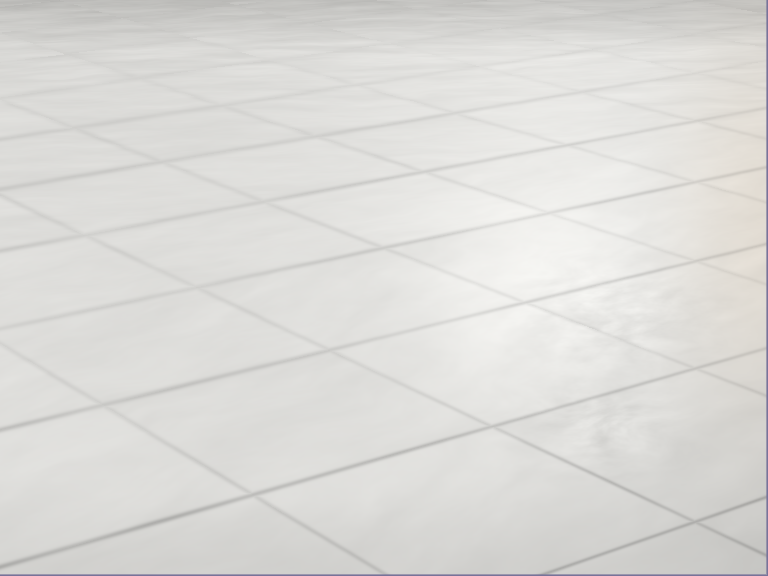
A WebGL 2 fragment shader for this texture:

```glsl
#version 300 es
precision highp float;
// A pale stone tile floor seen in perspective, with soft grout and a window glow.
// A projective map turns the canvas into tile units; fract repeats the joints,
// and value noise, turned and offset for each tile, gives veins and worn patches.

uniform vec2 u_resolution;
out vec4 outColor;

const vec3 STONE = vec3(0.868, 0.866, 0.855);
const vec3 WARM_TINT = vec3(1.0, 0.975, 0.945);
const vec3 EDGE_COLOR = vec3(0.47, 0.45, 0.60);
const float HORIZON = 1.599;

float hash(vec2 p) {
  return fract(sin(dot(p, vec2(127.1, 311.7))) * 43758.5453);
}

float noise(vec2 p) {
  vec2 cell = floor(p);
  vec2 f = fract(p);
  f = f * f * (3.0 - 2.0 * f);
  float low = mix(hash(cell), hash(cell + vec2(1.0, 0.0)), f.x);
  float high = mix(hash(cell + vec2(0.0, 1.0)), hash(cell + 1.0), f.x);
  return mix(low, high, f.y);
}

// Layered noise centred on zero; the grain keeps its direction in all layers
float fbm(vec2 p) {
  float sum = 0.0;
  float gain = 0.5;
  for (int i = 0; i < 4; i++) {
    sum += gain * (noise(p) - 0.5);
    p = p * 2.03 + 7.7;
    gain *= 0.5;
  }
  return sum;
}

vec2 rotate(vec2 p, float angle) {
  float c = cos(angle);
  float s = sin(angle);
  return vec2(c * p.x - s * p.y, s * p.x + c * p.y);
}

// Canvas position to floor position, one unit per tile
vec2 floorCoord(vec2 p) {
  float depth = HORIZON - p.y;
  float row = (8.958 - 1.615 * p.x) / depth - 4.657;
  float column = 2.183 * (p.x + 1.9965) / depth - 3.646;
  return vec2(row, column);
}

// Blurred joint at whole values of coord, its spread given in canvas units
float joint(float coord, float spread) {
  float slope = length(vec2(dFdx(coord), dFdy(coord))) * u_resolution.y;
  float d = abs(fract(coord + 0.5) - 0.5) / slope;
  float width = max(spread, 0.8 / u_resolution.y);
  return exp(-d * d / (width * width));
}

// Elliptical soft spot
float spot(vec2 p, vec2 center, vec2 radius) {
  vec2 q = (p - center) / radius;
  return exp(-dot(q, q));
}

// Broad light over the floor
float lighting(vec2 p) {
  float light = 0.0;
  light += 0.060 * spot(p, vec2(0.97, 0.63), vec2(0.34, 0.32));
  light += 0.030 * spot(p, vec2(0.94, 0.55), vec2(0.14, 0.10));
  light += 0.030 * spot(p, vec2(0.85, 0.41), vec2(0.12, 0.10));
  light -= 0.13 * smoothstep(0.89, 1.03, p.y);
  light -= 0.015 * smoothstep(0.65, 0.95, p.y) * smoothstep(0.6, 0.0, p.x);
  light -= 0.045 * smoothstep(0.18, 0.0, p.y);
  light -= 0.055 * spot(p, vec2(1.38, 0.12), vec2(0.28, 0.26));
  return light;
}

// Veins, mottled wear and a small tone shift for each tile
float stoneVariation(vec2 tile, vec2 p) {
  vec2 id = floor(tile);
  float turn = mix(0.4, -0.5, smoothstep(2.0, 5.0, id.x));
  turn += 0.4 * (hash(id + 2.1) - 0.5);
  vec2 q = rotate(tile, turn) + 17.0 * hash(id);
  q.x += 0.12 * noise(q * 4.0);
  float veins = fbm(q * vec2(7.0, 1.8));
  float mottle = fbm(q * vec2(15.0, 9.0));
  float worn = spot(p, vec2(1.04, 0.26), vec2(0.11, 0.07));
  worn += 0.8 * spot(p, vec2(1.07, 0.45), vec2(0.13, 0.08));
  float far = smoothstep(0.78, 1.0, p.y);
  float shift = 0.012 * (hash(id + 4.7) - 0.5);
  return shift + veins * (0.045 + 0.06 * far) + mottle * (0.015 + 0.14 * worn);
}

void main() {
  vec2 p = gl_FragCoord.xy / u_resolution.y;
  float aspect = u_resolution.x / u_resolution.y;
  vec2 tile = floorCoord(p);

  // Stone surface
  vec3 color = STONE + lighting(p) + stoneVariation(tile, p);
  float warmth = smoothstep(1.08, 1.34, p.x) * spot(p, vec2(1.34, 0.62), vec2(0.5, 0.32));
  color *= mix(vec3(1.0), WARM_TINT, warmth);

  // Grout, darker at the front right, unevenly worn and faint in the distance
  float near = smoothstep(0.42, 0.12, p.y);
  float right = smoothstep(0.2, 1.1, p.x);
  float fade = 1.0 - 0.8 * smoothstep(0.70, 0.95, p.y);
  float wear = 0.75 + 0.4 * noise(tile * 3.0);
  float spread = mix(0.0046, 0.0032, right);
  float rows = joint(tile.x, spread) * (0.075 + 0.10 * near + 0.03 * right);
  float columns = joint(tile.y, spread) * (0.055 + 0.03 * near + 0.06 * near * right);
  color *= 1.0 - max(rows, columns) * fade * wear;

  // Thin violet edge on the right and along the bottom
  float border = min(aspect - p.x, p.y);
  color = mix(color, EDGE_COLOR, 1.0 - smoothstep(0.0012, 0.0045, border));
  outColor = vec4(clamp(color, 0.0, 1.0), 1.0);
}
```
